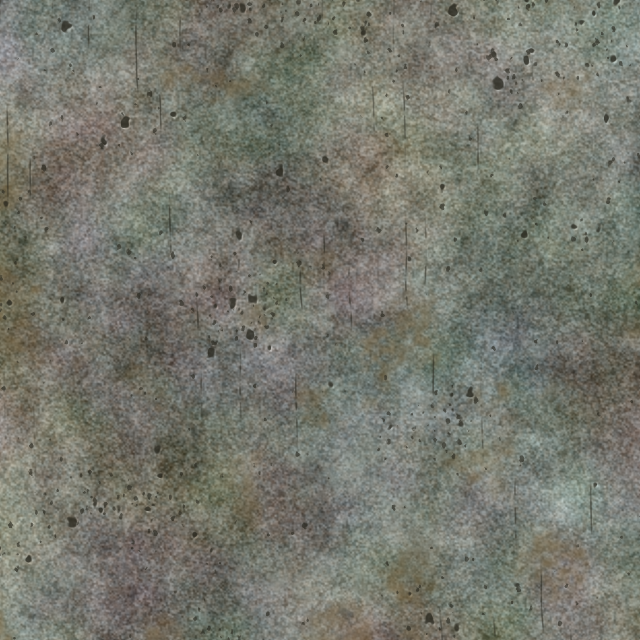
Give the GLSL for this texture, as a WebGL 1 fragment shader.

```glsl
precision highp float;
// Weathered grey concrete: cloudy stains and brushed fine grain set the tone,
// a stone ramp colours it, and hashed cells scatter pits and vertical scratches.
// Clustered crumbling, pale mineral bloom and ochre rust finish the surface.

uniform vec2 u_resolution;

const vec3 DARK_STONE = vec3(0.31, 0.31, 0.27);
const vec3 LIGHT_STONE = vec3(0.59, 0.60, 0.57);
const vec3 PIT_SHADOW = vec3(0.15, 0.145, 0.11);
const vec3 RUST = vec3(0.44, 0.36, 0.22);
const vec3 BLOOM = vec3(0.60, 0.64, 0.61);
const vec3 WARM_SHIFT = vec3(0.10, -0.01, -0.08);
const vec3 VIOLET_SHIFT = vec3(0.04, -0.05, 0.06);

float hash(vec2 cell, float seed) {
  vec3 q = fract(vec3(cell.xyx + seed * 17.13) * 0.1031);
  q += dot(q, q.yzx + 33.33);
  return fract((q.x + q.y) * q.z);
}

float noise(vec2 p, float seed) {
  vec2 cell = floor(p);
  vec2 f = fract(p);
  f = f * f * (3.0 - 2.0 * f);
  float low = mix(hash(cell, seed), hash(cell + vec2(1.0, 0.0), seed), f.x);
  float high = mix(hash(cell + vec2(0.0, 1.0), seed), hash(cell + 1.0, seed), f.x);
  return mix(low, high, f.y);
}

// Four octaves, turned between steps to hide the lattice; averages one half.
float fbm(vec2 p, float seed) {
  float sum = 0.0;
  float weight = 0.533;
  for (int octave = 0; octave < 4; octave++) {
    sum += weight * noise(p, seed + float(octave));
    p = mat2(1.6, 1.2, -1.2, 1.6) * p + 3.7;
    weight *= 0.5;
  }
  return sum;
}

// Signed noise stretched along a direction, for brushed flecks.
float brushed(vec2 p, float angle, vec2 scale, float seed) {
  float c = cos(angle);
  float s = sin(angle);
  return noise(mat2(c, -s, s, c) * p * scale.x * vec2(1.0, scale.y), seed) - 0.5;
}

// Ragged holes, sparse everywhere and dense inside fbm clusters.
float pits(vec2 uv, float count, float sparse, float dense, float pixel, float seed) {
  vec2 p = uv * count;
  vec2 home = floor(p);
  float ragged = (noise(p * 4.0, seed + 5.0) - 0.5) * 0.28;
  float soft = max(0.08, pixel * count * 0.8);
  float cover = 0.0;
  for (int y = -1; y <= 1; y++) {
    for (int x = -1; x <= 1; x++) {
      vec2 cell = home + vec2(float(x), float(y));
      float cluster = smoothstep(0.60, 0.76, fbm(cell / count * 6.0, 41.0));
      float present = step(hash(cell, seed), sparse + dense * cluster);
      vec2 center = cell + vec2(hash(cell, seed + 1.0), hash(cell, seed + 2.0));
      float size = hash(cell, seed + 3.0);
      float radius = mix(0.09, 0.31, size * size);
      vec2 away = (p - center) * vec2(1.15, 0.85);
      float edge = length(away) + ragged - radius;
      cover = max(cover, present * (1.0 - smoothstep(-soft, soft, edge)));
    }
  }
  return cover;
}

// One thin, wavering vertical line in some cells of staggered columns.
float scratches(vec2 uv, vec2 count, float chance, float width, float seed) {
  float waver = (noise(vec2(uv.y * 18.0, 0.5), seed) - 0.5) * 0.005;
  vec2 p = vec2(uv.x + waver + uv.y * 0.02, uv.y) * count;
  p.y += hash(vec2(floor(p.x), 3.0), seed);
  vec2 cell = floor(p);
  vec2 f = fract(p);
  float center = mix(0.2, 0.8, hash(cell, seed + 1.0));
  float reach = mix(0.15, 0.48, hash(cell, seed + 2.0));
  float line = 1.0 - smoothstep(0.0, width, abs(f.x - center) / count.x);
  float ends = 1.0 - smoothstep(reach * 0.6, reach, abs(f.y - 0.5));
  float broken = smoothstep(0.2, 0.6, noise(uv * vec2(30.0, 85.0), seed + 3.0));
  return line * ends * broken * step(hash(cell, seed + 4.0), chance);
}

void main() {
  vec2 uv = gl_FragCoord.xy / u_resolution.y;
  float pixel = 1.0 / u_resolution.y;

  // Tone: broad stains, mottling, faint runs and fine grain.
  float tone = 0.465;
  tone += (fbm(uv * 4.5, 1.0) - 0.5) * 0.27;
  tone += (fbm(uv * 26.0, 7.0) - 0.5) * 0.24;
  tone += (noise(uv * vec2(55.0, 5.0), 12.0) - 0.5) * 0.035;
  tone += brushed(uv, 0.75, vec2(85.0, 2.4), 14.0) * 0.07;
  tone += brushed(uv, -0.5, vec2(210.0, 1.3), 15.0) * 0.14;
  tone += (noise(uv * 330.0, 16.0) - 0.5) * 0.14;
  vec3 color = mix(DARK_STONE, LIGHT_STONE, (tone - 0.31) / 0.28);

  // Tint: warm and cool drifts with small coloured speckle.
  float warmth = fbm(uv * 5.0, 20.0) - 0.5 + (noise(uv * 150.0, 24.0) - 0.5) * 0.35;
  color += WARM_SHIFT * warmth + VIOLET_SHIFT * (fbm(uv * 9.0, 27.0) - 0.5);

  // Pale bloom and rust gather in small ragged patches.
  float bloom = smoothstep(0.60, 0.82, fbm(uv * 11.0, 31.0));
  color = mix(color, BLOOM, bloom * 0.45 * noise(uv * 120.0, 35.0));
  float rust = smoothstep(0.60, 0.78, fbm(uv * 8.0, 51.0));
  color = mix(color, RUST, rust * 0.6 * noise(uv * 75.0, 55.0));

  // Scratches fade in and out by region.
  float worn = smoothstep(0.38, 0.60, fbm(uv * 2.5 + 0.7, 61.0));
  float scratch = scratches(uv, vec2(24.0, 5.0), 0.45, max(0.0024, pixel), 65.0);
  color = mix(color, PIT_SHADOW, scratch * worn * 0.55);

  // Pits, with a lit lip on the lower right.
  float small = pits(uv, 75.0, 0.035, 0.42, pixel, 71.0);
  float large = pits(uv, 38.0, 0.008, 0.22, pixel, 81.0);
  float lip = pits(uv + vec2(-0.002, 0.0025), 38.0, 0.008, 0.22, pixel, 81.0);
  color += 0.12 * max(lip - large, 0.0);
  color = mix(color, PIT_SHADOW, max(small * 0.6, large * 0.75));

  gl_FragColor = vec4(clamp(color, 0.0, 1.0), 1.0);
}
```
